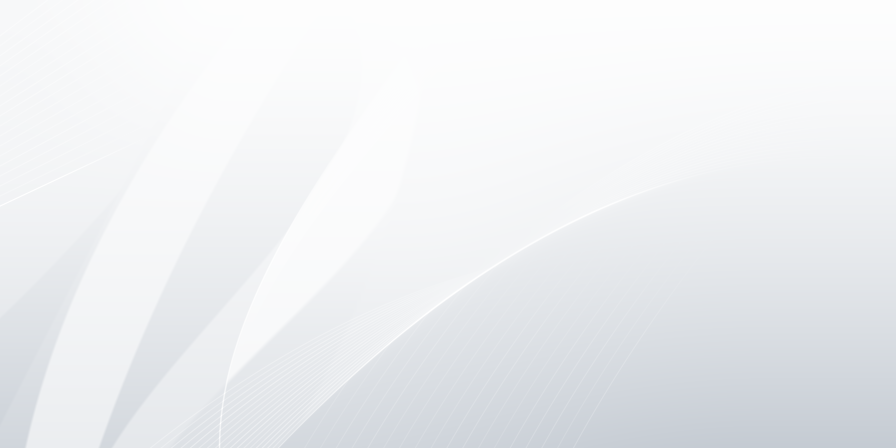
Write a WebGL 1 fragment shader that draws this background.

```glsl
precision highp float;
// Pale abstract backdrop: translucent sweeping bands over a white-to-grey fall-off,
// edged by bright ribs and fans of fine strands. Every edge is a cubic curve, and
// each fan blends the coefficients of its two bounding curves.

uniform vec2 u_resolution;

// Tint removed from white, and how fast the shade fades upwards
const vec3 SHADE_TINT = vec3(1.0, 0.89, 0.76);
const float FADE_POWER = 1.6;
const float BASE_SHADE = 0.009;
const float LINE_WIDTH = 0.0008;
const int STRANDS = 18;

// Shade strength of each region
const float SHADE_LEFT = 0.155;
const float SHADE_WEDGE = 0.20;
const float SHADE_FOOT = 0.175;
const float SHADE_WHITE_BAND = 0.07;
const float SHADE_GREY_BAND = 0.165;
const float SHADE_LIGHT_BAND = 0.095;
const float SHADE_BRIGHT = 0.03;
const float SHADE_VEIL = 0.125;
const float SHADE_VEIL_TOP = 0.075;
const float SHADE_INNER = 0.11;
const float SHADE_INNER_TOP = 0.085;

// Cubic coefficients, low order first: steep curves give x from y
const vec4 BAND_LEFT = vec4(0.057, 0.22, 0.30, 0.0);
const vec4 BAND_RIGHT = vec4(0.221, 0.35, 0.16, 0.0);
const vec4 GREY_RIGHT = vec4(0.25, 0.62, 0.85, -0.95);
const vec4 RIB = vec4(0.49, 0.0, 0.80, -0.30);
const vec4 RIB_FAN = vec4(0.49, 0.03, 0.92, -0.32);
const vec4 VEIL = vec4(0.38, 0.75, 1.05, -1.40);
const vec4 INNER = vec4(0.638, 0.58, -0.25, 0.0);
const vec4 RAIN_LEFT = vec4(0.68, 0.60, 0.30, 0.0);
const vec4 RAIN_RIGHT = vec4(1.28, 0.55, 0.25, 0.0);

// Shallow curves give y from x
const vec4 WEDGE_TOP = vec4(0.29, 0.95, 0.40, 0.0);
const vec4 WEDGE_FOOT = vec4(0.05, 1.95, 0.0, 0.0);
const vec4 LEFT_LINE = vec4(0.54, 0.47, 0.0, 0.0);
const vec4 LEFT_FAN = vec4(0.92, 0.75, 0.0, 0.0);
const vec4 CREST = vec4(-0.8105, 1.566, -0.42, 0.0);
const vec4 CREST_FAN = vec4(-1.0145, 1.766, -0.42, 0.0);
const vec4 MESH_TOP = vec4(-0.306, 1.029, -0.35, 0.0);

float pixel() {
    return 1.0 / u_resolution.y;
}

float hash(float n) {
    return fract(sin(n * 12.9898) * 43758.5453);
}

// Approximate signed distance of s from the cubic c evaluated at t
float curveDist(vec4 c, float t, float s) {
    float value = c.x + t * (c.y + t * (c.z + t * c.w));
    float slope = c.y + t * (2.0 * c.z + 3.0 * t * c.w);
    return (s - value) / sqrt(1.0 + slope * slope);
}

// Soft coverage on the positive side of a curve
float side(vec4 c, float t, float s, float blur) {
    float soft = max(pixel(), blur);
    return smoothstep(-soft, soft, curveDist(c, t, s));
}

float stroke(float d, float width) {
    return 1.0 - smoothstep(0.0, width + 0.8 * pixel(), abs(d));
}

// Fine lines spread evenly between two curves
float strands(vec4 a, vec4 b, float t, float s) {
    float sum = 0.0;
    for (int i = 0; i < STRANDS; i++) {
        float k = float(i);
        vec4 c = mix(a, b, k / float(STRANDS - 1));
        sum += stroke(curveDist(c, t, s), LINE_WIDTH) * mix(0.6, 1.0, hash(k + 1.0));
    }
    return min(sum, 1.0);
}

// Layer the regions from left to right
float regionShade(float x, float y) {
    float lift = smoothstep(0.2, 0.6, y);
    float shade = mix(SHADE_WEDGE, SHADE_LEFT, side(WEDGE_TOP, x, y, 0.004));
    shade = mix(SHADE_FOOT, shade, side(WEDGE_FOOT, x, y, 0.004));
    shade = mix(shade, SHADE_WHITE_BAND, side(BAND_LEFT, y, x, 0.004));
    shade = mix(shade, SHADE_GREY_BAND, side(BAND_RIGHT, y, x, 0.004));
    shade = mix(shade, SHADE_LIGHT_BAND, side(GREY_RIGHT, y, x, 0.004));
    shade = mix(shade, SHADE_BRIGHT, side(RIB, y, x, 0.004));
    shade = mix(shade, mix(SHADE_VEIL, SHADE_VEIL_TOP, lift), side(VEIL, y, x, 0.006));
    float inner = mix(SHADE_INNER, SHADE_INNER_TOP, lift);
    float above = mix(inner, 0.215, smoothstep(0.9, 1.9, x));
    float below = mix(0.165, 0.222, smoothstep(0.6, 1.7, x));
    shade = mix(shade, above, side(INNER, y, x, 0.006));
    return mix(below, shade, side(CREST, x, y, mix(0.004, 0.03, smoothstep(1.2, 1.7, x))));
}

void main() {
    vec2 p = gl_FragCoord.xy / u_resolution * vec2(2.0, 1.0);
    float x = p.x;
    float y = p.y;

    // Base shade, with a faint grey veil in the upper left corner
    float shade = regionShade(x, y) * pow(max(1.0 - y, 0.0), FADE_POWER);
    shade += BASE_SHADE + 0.022 * (1.0 - smoothstep(0.0, 0.5, x)) * smoothstep(0.5, 0.9, y);
    vec3 color = 1.0 - shade * SHADE_TINT;

    // Fans of strands, each faded towards its ends
    float crestSide = side(CREST, x, y, 0.004);
    float light = 0.40 * strands(MESH_TOP, CREST, x, y) * (1.0 - smoothstep(0.75, 1.2, x));
    light += 0.22 * strands(CREST, CREST_FAN, x, y) * smoothstep(1.15, 1.45, x) * (1.0 - smoothstep(1.5, 1.95, x));
    light += 0.18 * strands(RAIN_LEFT, RAIN_RIGHT, y, x) * (1.0 - crestSide) * (1.0 - smoothstep(0.2, 0.5, y));
    light += 0.25 * strands(RIB, RIB_FAN, y, x) * smoothstep(0.2, 0.5, y) * (1.0 - smoothstep(0.6, 0.95, y));
    light += 0.40 * strands(LEFT_LINE, LEFT_FAN, x, y) * (1.0 - smoothstep(0.1, 0.4, x));

    // Bright ribs and the glow along the crest
    float crest = curveDist(CREST, x, y);
    float crestFade = smoothstep(0.6, 1.05, x) * (1.0 - smoothstep(1.3, 1.6, x));
    light += crestFade * (0.65 * stroke(crest, 0.002) + 0.25 * exp(-abs(crest) * 70.0));
    light += 0.65 * stroke(curveDist(RIB, y, x), 0.0015) * (1.0 - smoothstep(0.4, 0.7, y));
    light += 0.65 * stroke(curveDist(LEFT_LINE, x, y), 0.001) * (1.0 - smoothstep(0.1, 0.35, x));

    gl_FragColor = vec4(mix(color, vec3(1.0), min(light, 1.0)), 1.0);
}
```
